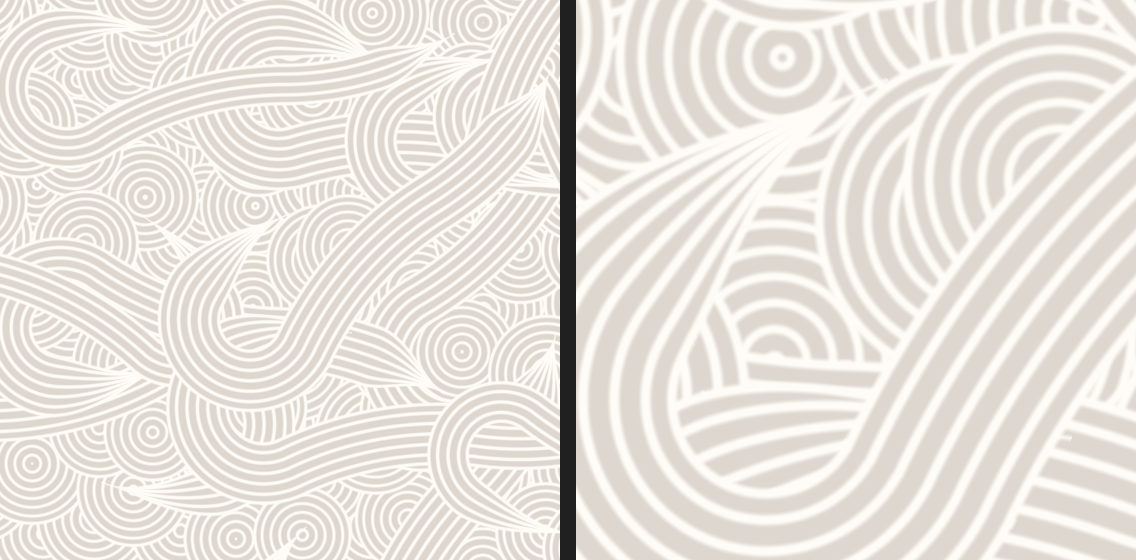
Left: the whole. Right: its middle third, enlarged.
Write a WebGL 2 fragment shader that draws this pattern.

```glsl
#version 300 es
precision highp float;

uniform vec2 u_resolution;
out vec4 fragColor;

const float TAU = 6.2831853;
const float SOFT = 0.0019;
const vec3 LINE_COLOR = vec3(1.0, 0.985, 0.965);
const vec3 BAND_COLOR = vec3(0.868, 0.845, 0.815);

float hash(vec2 p) {
    vec3 q = fract(p.xyx * 0.1031);
    q += dot(q, q.yzx + 33.33);
    return fract((q.x + q.y) * q.z);
}

vec2 hash2(vec2 p) {
    return vec2(hash(p), hash(p + 57.3));
}

float fill(float dist) {
    return smoothstep(-SOFT, SOFT, dist);
}

// 1 inside a band, 0 on the lines between bands
float stripes(float offset, float period, float halfLine) {
    float toLine = abs(fract(offset / period + 0.5) - 0.5) * period;
    return fill(toLine - halfLine);
}

// Overlapping discs of concentric rings, stacked in four layers
float scales(vec2 p, float cellSize) {
    const float period = 0.0157;
    const float halfLine = 0.0026;
    const float rim = 0.0055;
    float shade = stripes(length(p + 0.3), period, halfLine);
    vec2 home = floor(p / cellSize);
    for (int layer = 0; layer < 4; layer++) {
        for (int k = 0; k < 9; k++) {
            vec2 cell = home + vec2(k % 3 - 1, k / 3 - 1);
            if (int(hash(cell + 11.7) * 4.0) != layer) continue;
            vec2 center = (cell + 0.2 + 0.6 * hash2(cell + 40.0)) * cellSize;
            float radius = cellSize * mix(0.85, 1.1, hash(cell + 83.0));
            float depth = radius - length(p - center);
            float rings = stripes(depth, period, halfLine) * fill(depth - rim);
            shade = mix(shade, rings, fill(depth));
        }
    }
    return shade;
}

vec2 leftOf(float heading) {
    return vec2(-sin(heading), cos(heading));
}

// Distance along an arc (x) and leftward offset from it (y)
vec2 arcCoords(vec2 p, vec2 start, float heading, float curvature) {
    float side = sign(curvature);
    float radius = 1.0 / abs(curvature);
    vec2 axis = -leftOf(heading) * side;
    vec2 q = p - start + axis * radius;
    float angle = atan(side * (axis.x * q.y - axis.y * q.x), dot(axis, q));
    angle = mod(angle + 0.01, TAU) - 0.01;
    return vec2(angle * radius, side * (radius - length(q)));
}

// Band of lines that narrows to a point where its half width vanishes
vec2 ribbonShade(float across, float halfWidth, float count) {
    const float halfLine = 0.003;
    const float rim = 0.0058;
    float edge = halfWidth - abs(across);
    float bands = stripes(across + halfWidth, 2.0 * halfWidth / count, halfLine);
    return vec2(bands * fill(edge - rim), fill(edge));
}

// Hooked ribbon: pinched lead-in, tight loop, then an S-shaped tail
float paintRibbon(float shade, vec2 p, vec2 start, float heading, float turn, vec2 seed) {
    float count = 3.0 + floor(hash(seed + 3.0) * 4.0);
    float fullWidth = count * 0.0093;
    float loopRadius = fullWidth + mix(0.045, 0.075, hash(seed + 5.0));
    float sweep = mix(2.8, 4.1, hash(seed + 9.0));
    vec4 curvatures = turn * vec4(2.5, 1.0 / loopRadius, -1.6, 1.8);
    vec4 lengths = vec4(0.2, sweep * loopRadius, 0.35, 0.32);
    float total = dot(lengths, vec4(1.0));
    float travelled = 0.0;
    for (int i = 0; i < 4; i++) {
        float curvature = curvatures[i];
        vec2 coords = arcCoords(p, start, heading, curvature);
        if (coords.x < lengths[i] + 0.0005) {
            float along = travelled + coords.x;
            float taper = smoothstep(0.0, 0.22, along) * smoothstep(0.0, 0.15, total - along);
            vec2 ribbon = ribbonShade(coords.y, max(fullWidth * taper, 0.001), count);
            shade = mix(shade, ribbon.x, ribbon.y);
        }
        vec2 center = start + leftOf(heading) / curvature;
        heading += curvature * lengths[i];
        start = center - leftOf(heading) / curvature;
        travelled += lengths[i];
    }
    return shade;
}

void main() {
    vec2 p = gl_FragCoord.xy / u_resolution.y;
    float shade = scales(p, 0.1);

    // Ribbons spread over a jittered grid, painted in shuffled order
    for (int i = 0; i < 12; i++) {
        int slot = (i * 5) % 12;
        vec2 cell = vec2(slot % 3, slot / 3);
        vec2 seed = cell * 7.0 + 19.0;
        vec2 start = (cell + 0.2 + 0.6 * hash2(seed)) / vec2(3.0, 4.0) * 1.2 - vec2(0.0, 0.1);
        float flip = step(0.75, hash(seed + 21.0));
        float heading = TAU * 0.5 * (1.0 + flip) + mix(-0.8, 0.8, hash(seed + 27.0));
        float turn = hash(seed + 33.0) < 0.5 ? -1.0 : 1.0;
        shade = paintRibbon(shade, p, start, heading, turn, seed);
    }
    fragColor = vec4(mix(LINE_COLOR, BAND_COLOR, shade), 1.0);
}
```
